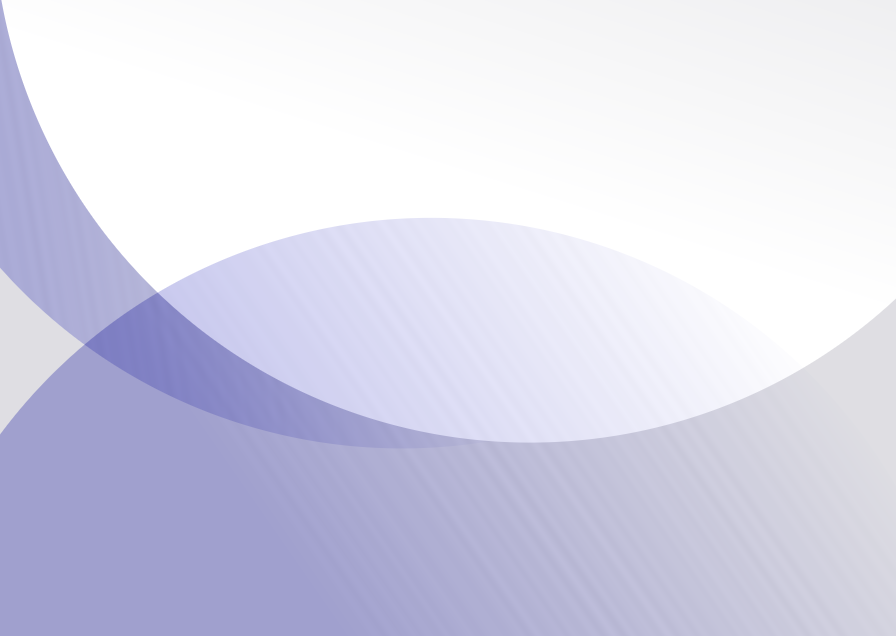
Write a Shadertoy shader that draws this background.

```glsl
// Layout, in units of the canvas height
const float RADIUS = 0.8443;
const vec2 WHITE_CENTER = vec2(0.8333, 1.1484);
const vec2 CRESCENT_CENTER = vec2(0.6319, 1.1392);
const vec2 LOWER_CENTER = vec2(0.6777, -0.1868);

// Gradient axes and their start and end along the axis
const vec2 LOWER_AXIS = vec2(0.82, 0.57);
const vec2 LOWER_RANGE = vec2(0.44, 1.31);
const vec2 CRESCENT_AXIS = vec2(0.985, 0.17);
const vec2 CRESCENT_RANGE = vec2(0.10, 0.85);
const float CRESCENT_EASE = 1.3;
const vec2 SHADE_AXIS = vec2(0.30, 0.95);
const vec2 SHADE_RANGE = vec2(0.90, 1.40);

// Colours; tints multiply what lies below
const vec3 GREY = vec3(0.873, 0.871, 0.890);
const vec3 LOWER_PURPLE = vec3(0.627, 0.627, 0.806);
const vec3 LENS_TINT = vec3(0.768, 0.770, 0.926);
const vec3 CRESCENT_TINT = vec3(0.760, 0.765, 0.940);
const vec3 WHITE_SHADE = vec3(0.933, 0.933, 0.941);

// Faint streaks across the gradients
const float STREAK_FREQ = 42.0;
const float STREAK_STRENGTH = 0.022;

float hashSlope(float cell) {
    return fract(sin(cell * 127.1) * 437.58) * 2.0 - 1.0;
}

// One-dimensional gradient noise
float gradientNoise(float x) {
    float cell = floor(x);
    float f = x - cell;
    float u = f * f * f * (f * (f * 6.0 - 15.0) + 10.0);
    return mix(hashSlope(cell) * f, hashSlope(cell + 1.0) * (f - 1.0), u);
}

float streaks(float t) {
    float wave = 0.22 * sin(6.2832 * STREAK_FREQ * t);
    return STREAK_STRENGTH * (wave + gradientNoise(t * STREAK_FREQ * 1.7));
}

float ramp(float t, vec2 range) {
    return clamp((t - range.x) / (range.y - range.x), 0.0, 1.0);
}

float disc(vec2 p, vec2 center, float pixel) {
    return clamp(0.5 - (length(p - center) - RADIUS) / pixel, 0.0, 1.0);
}

void mainImage(out vec4 fragColor, in vec2 fragCoord) {
    vec2 p = fragCoord / iResolution.y;
    float pixel = 1.0 / iResolution.y;

    float white = disc(p, WHITE_CENTER, pixel);
    float crescent = disc(p, CRESCENT_CENTER, pixel);
    float lower = disc(p, LOWER_CENTER, pixel);

    // Lower disc fades diagonally into the grey ground
    float lowerPos = dot(p, LOWER_AXIS);
    float lowerFade = ramp(lowerPos, LOWER_RANGE);
    float streakMask = smoothstep(0.0, 0.12, lowerFade)
                     * (1.0 - smoothstep(0.75, 1.0, lowerFade));
    float lowerStreak = streaks(lowerPos) * streakMask;
    vec3 lowerColor = mix(LOWER_PURPLE, GREY, lowerFade) + lowerStreak;
    vec3 color = mix(GREY, lowerColor, lower);

    // Crescent darkens both the ground and the lower disc
    float crescentPos = dot(p, CRESCENT_AXIS);
    float crescentFade = pow(ramp(crescentPos, CRESCENT_RANGE), CRESCENT_EASE);
    vec3 crescentTint = mix(CRESCENT_TINT, vec3(1.0), crescentFade);
    crescentTint += streaks(crescentPos) * (1.0 - crescentFade);
    color *= mix(vec3(1.0), crescentTint, crescent);

    // White disc with soft shading, tinted where the lens overlaps it
    float shade = ramp(dot(p, SHADE_AXIS), SHADE_RANGE);
    vec3 whiteColor = mix(vec3(1.0), WHITE_SHADE, shade);
    vec3 lensTint = mix(LENS_TINT, vec3(1.0), lowerFade) + 0.7 * lowerStreak;
    whiteColor *= mix(vec3(1.0), lensTint, lower);
    color = mix(color, whiteColor, white);

    fragColor = vec4(color, 1.0);
}
```
